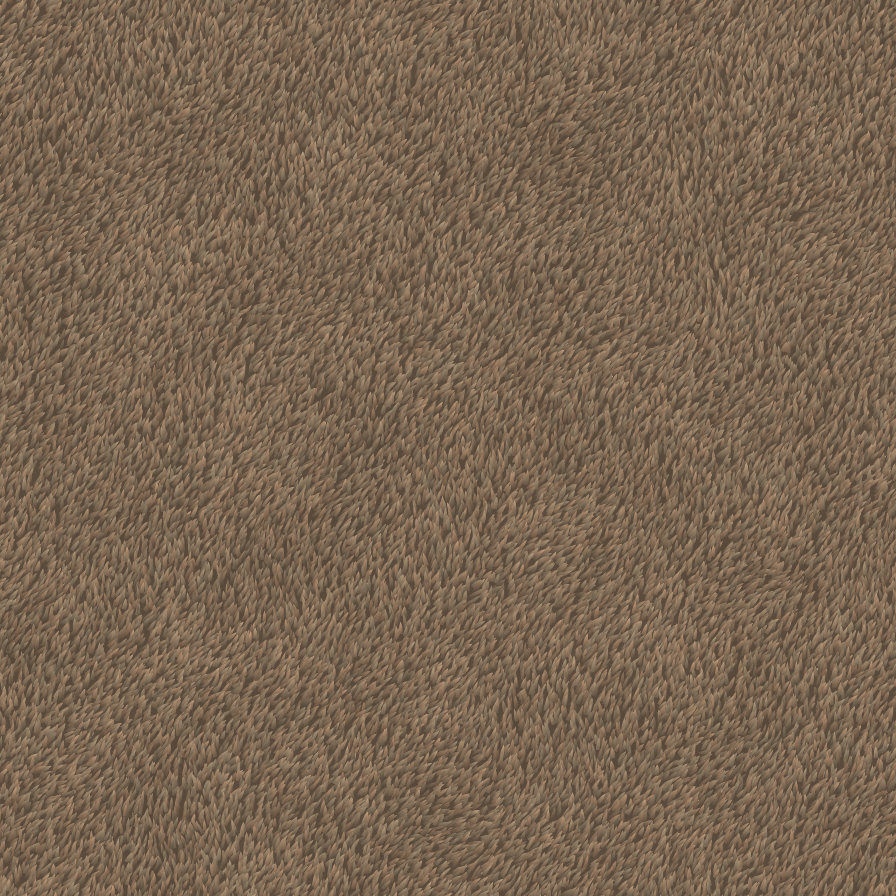
Reproduce this texture procedurally as a WebGL 2 fragment shader.

```glsl
#version 300 es
precision highp float;

uniform vec2 u_resolution;
out vec4 fragColor;

// Pile layout, in canvas units
const vec2 GRID = vec2(130.0, 240.0);
const float LENGTH_MIN = 0.0105;
const float LENGTH_MAX = 0.0152;
const float HALF_WIDTH = 0.0023;

// Fibre direction, in radians
const float LEAN = 1.12;
const float LEAN_DRIFT = 0.75;
const float LEAN_JITTER = 0.95;
const float LEAN_SCALE = 7.0;

// Colour and light
const vec3 GAP_COLOR = vec3(0.350, 0.290, 0.233);
const vec3 ROOT_COLOR = vec3(0.405, 0.338, 0.272);
const vec3 TIP_COLOR = vec3(0.605, 0.510, 0.415);
const vec3 WARM_TINT = vec3(1.035, 0.985, 0.955);
const vec3 COOL_TINT = vec3(0.970, 1.010, 1.010);
const float TONE_RANGE = 0.30;
const float HIGHLIGHT = 0.17;
const float SIDE_SHADE = 0.07;
const float PATCH_SHADE = 0.07;
const float PATCH_SCALE = 9.0;

vec4 hash4(vec2 cell) {
    vec4 q = fract(cell.xyxy * vec4(0.1031, 0.1030, 0.0973, 0.1099));
    q += dot(q, q.wzxy + 33.33);
    return fract((q.xxyz + q.yzzw) * q.zywx);
}

vec2 gradient(vec2 cell) {
    float angle = 6.2832 * hash4(cell + 19.0).x;
    return vec2(cos(angle), sin(angle));
}

float gradientNoise(vec2 p) {
    vec2 i = floor(p);
    vec2 f = p - i;
    vec2 u = f * f * f * (f * (f * 6.0 - 15.0) + 10.0);
    float a = dot(gradient(i), f);
    float b = dot(gradient(i + vec2(1, 0)), f - vec2(1, 0));
    float c = dot(gradient(i + vec2(0, 1)), f - vec2(0, 1));
    float d = dot(gradient(i + vec2(1, 1)), f - vec2(1, 1));
    return mix(mix(a, b, u.x), mix(c, d, u.x), u.y);
}

// Returns the fibre colour with its coverage in alpha
vec4 fibre(vec2 p, vec2 cell, float lean, float aa) {
    vec4 shape = hash4(cell + 7.0);
    vec4 tint = hash4(cell + vec2(311.0, 173.0));
    vec2 root = (cell + shape.xy) / GRID;
    float angle = lean + LEAN_JITTER * (shape.z - 0.5);
    vec2 axis = vec2(cos(angle), sin(angle));
    float len = mix(LENGTH_MIN, LENGTH_MAX, shape.w);

    // Position along and across the tapered fibre
    vec2 offset = p - root;
    float along = dot(offset, axis);
    float across = dot(offset, vec2(axis.y, -axis.x));
    float t = clamp(along / len, 0.0, 1.0);
    float halfWidth = HALF_WIDTH * mix(0.75, 1.1, tint.z) * (1.0 - t * t * t);
    float cover = 1.0 - smoothstep(-aa, aa, abs(across) - halfWidth);
    cover *= smoothstep(-aa, aa, along) * (1.0 - smoothstep(-aa, aa, along - len));

    // Dark root, pale tip and a tone of its own
    float tone = 1.0 + TONE_RANGE * (tint.x - 0.5);
    tone += HIGHLIGHT * pow(tint.y, 6.0) * t;
    tone -= SIDE_SHADE * clamp(across / HALF_WIDTH, -1.0, 1.0);
    vec3 color = mix(ROOT_COLOR, TIP_COLOR, t) * tone;
    return vec4(color * mix(COOL_TINT, WARM_TINT, tint.w), cover);
}

void main() {
    float size = min(u_resolution.x, u_resolution.y);
    vec2 p = gl_FragCoord.xy / size;
    float aa = 0.6 / size;
    float lean = LEAN + LEAN_DRIFT * gradientNoise(p * LEAN_SCALE);
    vec2 home = floor(p * GRID);

    // Lower rows overlap the roots of those above
    vec3 color = GAP_COLOR;
    for (int row = 0; row >= -4; row--) {
        for (int column = -2; column <= 1; column++) {
            vec4 layer = fibre(p, home + vec2(column, row), lean, aa);
            color = mix(color, layer.rgb, layer.a);
        }
    }

    // Faint wide patches of light and shade
    color *= 1.0 + PATCH_SHADE * gradientNoise(p * PATCH_SCALE + 40.0);
    fragColor = vec4(color, 1.0);
}
```
